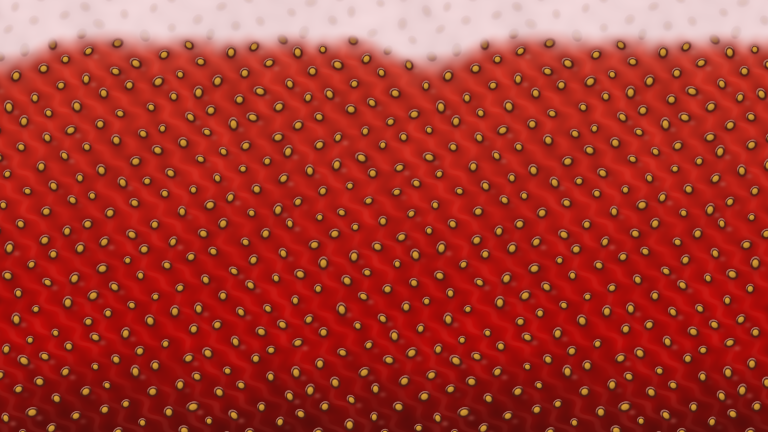
Reproduce this texture procedurally as a Shadertoy shader.

```glsl
#define ROW_STEP vec2(0.0400, -0.0424)
#define ROWS_PER_TILE vec2(6.0, 13.0)
#define SEED_ORIGIN vec2(0.187, 0.424)
#define SEED_RADIUS 0.0078
#define JITTER 0.32
#define CREAM_DEPTH 0.112
#define FLESH_HIGH vec3(0.80, 0.18, 0.12)
#define FLESH_LOW vec3(0.73, 0.04, 0.03)
#define FLESH_DARK vec3(0.37, 0.05, 0.04)
#define CREAM vec3(0.94, 0.85, 0.86)
#define GOLD vec3(0.78, 0.56, 0.20)
#define HUSK vec3(0.30, 0.11, 0.08)

const float TAU = 6.2831853;
const vec3 PINK = vec3(0.85, 0.52, 0.46);

vec2 hash2(vec2 p) {
    return fract(sin(vec2(dot(p, vec2(127.1, 311.7)), dot(p, vec2(269.5, 183.3)))) * 4375.85);
}

// Layered sines, periodic across one tile
float mottle(vec2 p) {
    vec2 q = p * TAU;
    float sum = sin(q.x * 3.0 + 2.0 * sin(q.y * 2.0 + q.x));
    sum += 0.6 * sin(q.x * 7.0 - q.y * 5.0 + 1.5 * sin(q.y * 6.0 + q.x * 2.0));
    sum += 0.4 * sin(q.x * 13.0 + q.y * 11.0 + 2.0 * sin(q.x * 5.0 - q.y * 9.0));
    return sum * 0.5;
}

// Skin: vertical gradient, diagonal wavy ridges and soft blotches
vec3 fleshColor(vec2 p, vec2 lattice) {
    float blotch = mottle(p);
    vec3 color = mix(FLESH_LOW, FLESH_HIGH, smoothstep(0.22, 0.85, p.y));
    float shade = 1.0 - smoothstep(-0.06, 0.24, p.y + 0.025 * blotch);
    color = mix(color, FLESH_DARK, shade);
    float wave = 0.13 * sin(TAU * lattice.x) + 0.10 * sin(TAU * lattice.x * 0.5 + blotch);
    float ridge = cos(TAU * (lattice.y + wave));
    color *= 0.95 + 0.07 * ridge + 0.04 * blotch;
    float gloss = smoothstep(0.55, 1.0, ridge) * (0.6 + 0.4 * blotch);
    return mix(color, PINK, 0.11 * gloss);
}

// Cream cover: x is the opaque layer, y the pink haze below it
vec2 creamCover(vec2 p) {
    float x = TAU * (p.x - 0.985);
    float depth = CREAM_DEPTH + 0.016 * cos(x) + 0.012 * cos(2.0 * x) + 0.008 * cos(3.0 * x);
    depth += 0.009 * mottle(p * vec2(1.0, 0.7));
    float below = 1.0 - p.y - depth;
    return 1.0 - vec2(smoothstep(-0.035, 0.035, below), smoothstep(-0.02, 0.10, below));
}

// One seed with dimple, husk, lit rim, golden core and wet glint
vec3 drawSeed(vec3 color, vec2 offset, vec2 rnd, float opacity, float pixel) {
    float angle = (rnd.x - 0.5) * 2.6;
    float c = cos(angle), s = sin(angle);
    vec2 q = mat2(c, -s, s, c) * offset;
    q.y /= 1.05 + 0.35 * rnd.y;
    float radius = SEED_RADIUS * (0.84 + 0.28 * fract(rnd.x * 7.0 + rnd.y));
    float d = length(q) / radius;
    float aa = pixel / radius;

    vec2 glintAt = (offset - vec2(0.016, -0.012)) / vec2(0.008, 0.006);
    float glint = exp(-dot(glintAt, glintAt)) * smoothstep(0.45, 0.9, rnd.y);
    color = mix(color, PINK, 0.38 * glint * opacity);
    color = mix(color, FLESH_DARK, 0.58 * exp(-d * d / 4.2) * opacity);

    float husk = 1.0 - smoothstep(1.15 - aa * 0.5, 1.55 + aa * 0.5, d);
    color = mix(color, HUSK, 0.9 * husk * opacity);
    float facing = dot(offset / max(length(offset), 1e-4), normalize(vec2(-0.4, 0.9)));
    float rim = 1.0 - smoothstep(0.06, 0.16 + aa * 0.6, abs(d - 1.28));
    color = mix(color, vec3(0.85, 0.62, 0.55), 0.6 * rim * smoothstep(-0.1, 0.9, facing) * opacity);

    float core = 1.0 - smoothstep(0.55, 1.0 + aa * 0.3, d);
    vec3 gold = GOLD * (1.0 + 0.18 * facing * min(d, 1.0));
    return mix(color, gold, core * opacity);
}

void mainImage(out vec4 fragColor, in vec2 fragCoord) {
    float pixel = 1.0 / iResolution.y;
    vec2 p = fragCoord * pixel;

    // Slanted lattice that closes after one tile width
    vec2 crossStep = (vec2(1.0, 0.0) - ROWS_PER_TILE.x * ROW_STEP) / ROWS_PER_TILE.y;
    mat2 basis = mat2(ROW_STEP, crossStep);
    vec2 lattice = inverse(basis) * (p - SEED_ORIGIN) + 0.5;

    vec3 color = fleshColor(p, lattice);
    vec2 cover = creamCover(p);
    color = mix(color, PINK, 0.30 * cover.y);
    color = mix(color, CREAM + 0.02 * mottle(p), 0.97 * cover.x);
    float opacity = 1.0 - 0.94 * smoothstep(0.25, 0.95, cover.x);

    // Seeds of the neighbouring cells, sharing hashes between tiles
    vec2 cell = floor(lattice);
    for (int j = -1; j <= 1; j++) {
        for (int i = -1; i <= 1; i++) {
            vec2 id = cell + vec2(i, j);
            vec2 key = id - floor(id.x / ROWS_PER_TILE.x) * ROWS_PER_TILE;
            vec2 rnd = hash2(key + 3.0);
            vec2 center = id + 0.5 + JITTER * (hash2(key + 41.0) - 0.5);
            color = drawSeed(color, basis * (lattice - center), rnd, opacity, pixel);
        }
    }
    fragColor = vec4(clamp(color, 0.0, 1.0), 1.0);
}
```
